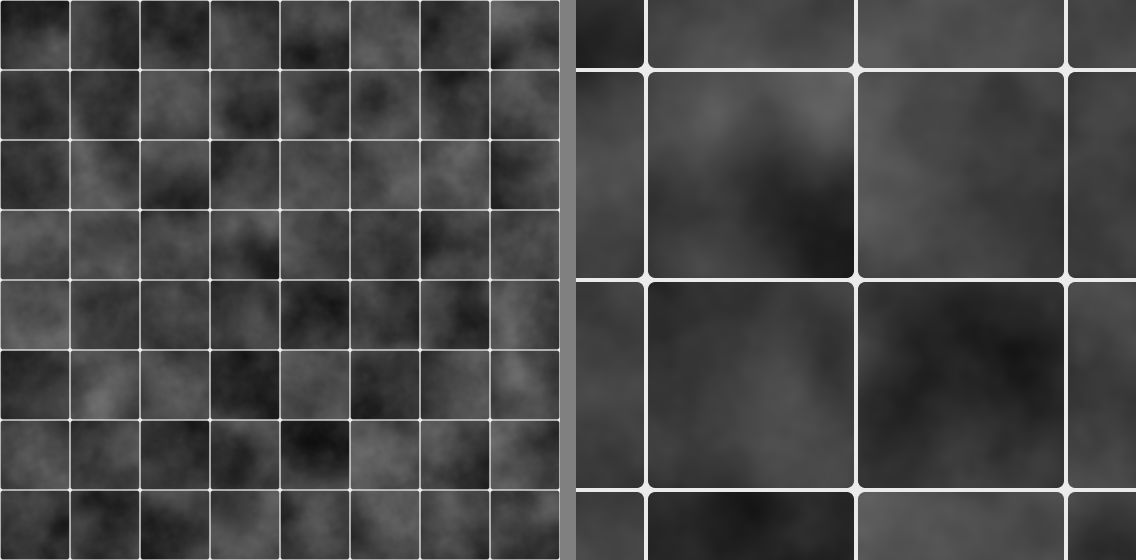
Left, the full canvas; right, a detail of the centre.
A WebGL 1 fragment shader for this pattern:

```glsl
precision highp float;

uniform vec2 u_resolution;

float hash(vec2 p) {
  vec3 q = fract(p.xyx * vec3(0.1031, 0.1030, 0.0973));
  q += dot(q, q.yzx + 33.33);
  return fract((q.x + q.y) * q.z);
}

float valueNoise(vec2 p) {
  vec2 cell = floor(p);
  vec2 f = fract(p);
  f = f * f * (3.0 - 2.0 * f);
  float bottom = mix(hash(cell), hash(cell + vec2(1.0, 0.0)), f.x);
  float top = mix(hash(cell + vec2(0.0, 1.0)), hash(cell + 1.0), f.x);
  return mix(bottom, top, f.y);
}

float cloudNoise(vec2 p) {
  float sum = 0.0;
  float amplitude = 0.5;
  for (int octave = 0; octave < 5; octave++) {
    sum += amplitude * valueNoise(p);
    p = mat2(1.6, 1.2, -1.2, 1.6) * p + 17.3;
    amplitude *= 0.5;
  }
  return sum;
}

float roundedBox(vec2 p, vec2 halfSize, float radius) {
  vec2 q = abs(p) - halfSize + radius;
  return length(max(q, 0.0)) + min(max(q.x, q.y), 0.0) - radius;
}

void main() {
  // Eight by eight square tiles
  vec2 grid = 8.0 * gl_FragCoord.xy / u_resolution;
  vec2 tile = floor(grid);
  vec2 local = fract(grid);
  float pixel = 8.0 / min(u_resolution.x, u_resolution.y);

  // Each tile shows its own patch of cloudy stone
  vec2 patchOffset = 90.0 * vec2(hash(tile + 3.7), hash(tile + 41.2));
  float stone = 0.525 * cloudNoise(local * 1.1 + patchOffset);

  // Thin pale grout, widening at the rounded tile corners
  float edge = roundedBox(local - 0.5, vec2(0.4905), 0.035);
  float grout = clamp(edge / pixel + 0.5, 0.0, 1.0);

  gl_FragColor = vec4(vec3(mix(stone, 0.92, grout)), 1.0);
}
```
